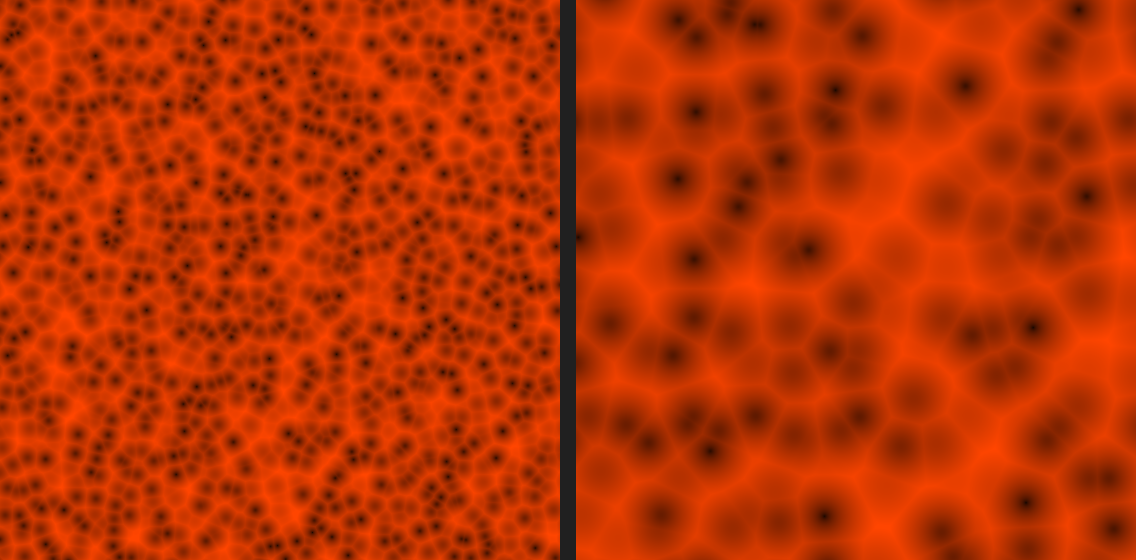
Left, the full canvas; right, a detail of the centre.
Write a three.js fragment shader that draws this texture.

```glsl
// Glowing orange cellular field with soft dark pits: a flat slice through 3D Worley noise.

#define CELLS 32.0                      // noise cells across the canvas
#define SLICE 4.0                       // depth of the slice, in cells
#define JITTER 1.0                      // scatter of each point inside its cell
#define GAMMA 2.2                       // display gamma of the distance ramp
#define EMBER_COLOR vec3(1.0, 0.27, 0.0)

varying vec2 vUv;

// Sine-free hash: one random point per 3D cell
vec3 hash33(vec3 p) {
  p = fract(p * vec3(0.1031, 0.1030, 0.0973));
  p += dot(p, p.yxz + 33.33);
  return fract((p.xxy + p.yxx) * p.zyx);
}

// Distance to the nearest scattered point
float nearestPoint(vec3 p) {
  vec3 cell = floor(p);
  vec3 local = p - cell;
  float nearestSq = 4.0;
  for (int z = -1; z <= 1; z++) {
    for (int y = -1; y <= 1; y++) {
      for (int x = -1; x <= 1; x++) {
        vec3 offset = vec3(float(x), float(y), float(z));
        vec3 jitter = mix(vec3(0.5), hash33(cell + offset + 17.0), JITTER);
        vec3 toPoint = offset + jitter - local;
        nearestSq = min(nearestSq, dot(toPoint, toPoint));
      }
    }
  }
  return sqrt(nearestSq);
}

void main() {
  float dist = nearestPoint(vec3(vUv * CELLS, SLICE));

  // Points near the slice make dark pits, empty regions glow fully
  float glow = pow(clamp(dist, 0.0, 1.0), 1.0 / GAMMA);
  gl_FragColor = vec4(EMBER_COLOR * glow, 1.0);
}
```
